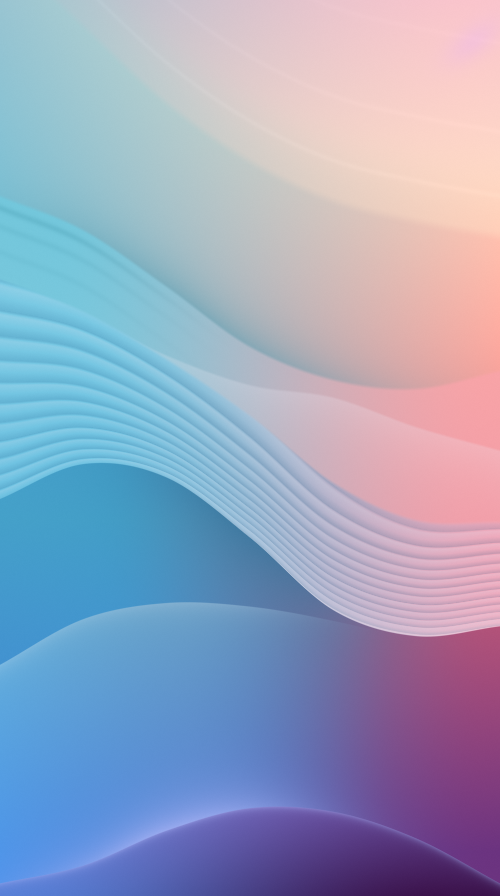
Write a WebGL 2 fragment shader that draws this background.

```glsl
#version 300 es
precision highp float;
// Soft layered waves: a pastel sky, a band of silky folds and blue hills.
// Each layer is a four-corner gradient cut by a smooth height curve, painted
// back to front with shadows, glows and thin rims measured from that curve.
uniform vec2 u_resolution;
out vec4 outColor;

const vec3 TEAL_SHADE = vec3(0.30, 0.60, 0.69);
const vec3 DEEP_SHADE = vec3(0.16, 0.44, 0.60);
const vec3 PEARL = vec3(0.93, 0.93, 0.97);
const vec3 LAVENDER = vec3(0.66, 0.70, 0.96);

// Sine-free hash
float hash(vec2 p) {
  vec3 q = fract(vec3(p.xyx) * 0.1031);
  q += dot(q, q.yzx + 33.33);
  return fract((q.x + q.y) * q.z);
}

// Cubic spline through seven evenly spaced heights
float wave(float x, float h[7]) {
  float s = clamp(x, 0.0, 0.9999) * 6.0;
  int i = int(s);
  float t = fract(s), b = h[i], c = h[i + 1];
  float a = i > 0 ? h[i - 1] : 2.0 * b - c;
  float d = i < 5 ? h[i + 2] : 2.0 * c - b;
  return b + 0.5 * t * (c - a + t * (2.0 * a - 5.0 * b + 4.0 * c - d
       + t * (3.0 * (b - c) + d - a)));
}

// Gradient between lower-left, lower-right, upper-left and upper-right colours
vec3 blend4(float x, float y, vec3 ll, vec3 lr, vec3 ul, vec3 ur) {
  return mix(mix(ll, lr, x), mix(ul, ur, x), clamp(y, 0.0, 1.0));
}

float cover(float depth, float soft) { return smoothstep(-soft, soft, depth); }
float falloff(float d, float reach) { return exp(-max(d, 0.0) / reach); }
float bump(float x, float center, float width) {
  float k = (x - center) / width;
  return exp(-k * k);
}

// Faint parallel lines that follow a curve
float wisps(float d, float gap, float width) {
  float sum = 0.0;
  for (int i = 1; i < 5; i++) {
    float n = float(i);
    sum += bump(d, gap * n * (0.7 + 0.3 * n), width) / n;
  }
  return sum;
}

// Shade of rounded folds across a band: crest near 1, crease near 0
float pleats(float t, float x) {
  float phase = 5.2 * t + 5.8 * t * t + 0.35 * sin(5.0 * x + 4.0 * t);
  float f = fract(phase);
  float weight = 0.55 + 0.45 * hash(vec2(floor(phase), 7.0));
  return 0.5 + weight * ((1.0 - f) * smoothstep(0.0, 0.22, f) - 0.42);
}

vec3 sky(vec2 p, float aa) {
  float veil = wave(p.x, float[7](1.059, 0.971, 0.885, 0.820, 0.776, 0.753, 0.736));
  float up = p.y - veil;
  vec3 low = blend4(p.x, (p.y - 0.57) / 0.43, vec3(0.40, 0.75, 0.85),
    vec3(1.0, 0.63, 0.60), vec3(0.60, 0.77, 0.82), vec3(1.0, 0.95, 0.82));
  vec3 high = blend4(smoothstep(-0.25, 1.0, p.x), (p.y - 0.75) / 0.25, vec3(0.78, 0.81, 0.81),
    vec3(1.0, 0.87, 0.77), vec3(0.62, 0.76, 0.81), vec3(0.98, 0.77, 0.80));
  high = mix(high, vec3(0.95, 0.75, 0.87), 0.7 * bump(p.x + p.y, 1.90, 0.07) * bump(p.y - 0.4 * p.x, 0.575, 0.02));
  high += 0.022 * wisps(up, 0.045, 0.003);
  return mix(low, high, cover(up, 0.006 + aa) * (0.45 + 0.55 * smoothstep(0.0, 0.10, up)));
}

void main() {
  vec2 p = gl_FragCoord.xy / u_resolution;
  float aa = 0.8 / u_resolution.y;
  float ease = smoothstep(0.15, 1.1, p.x);
  vec3 col = sky(p, aa);

  // Soft swell with a teal shadow above its edge
  float swell = wave(p.x, float[7](0.781, 0.743, 0.680, 0.613, 0.576, 0.566, 0.586)) - p.y;
  col = mix(col, TEAL_SHADE, 0.50 * falloff(-swell, 0.030) * bump(p.x, 0.43, 0.36));
  vec3 swellCol = blend4(smoothstep(0.1, 1.0, p.x), (p.y - 0.42) / 0.36, vec3(0.50, 0.78, 0.87),
    vec3(0.95, 0.61, 0.65), vec3(0.45, 0.78, 0.86), vec3(1.0, 0.68, 0.66));
  swellCol -= 0.05 * wisps(swell, 0.013, 0.004) * (1.0 - smoothstep(0.1, 0.5, p.x));
  float sheet = wave(p.x, float[7](0.674, 0.648, 0.603, 0.570, 0.556, 0.523, 0.497)) - p.y;
  swellCol = mix(swellCol, PEARL, 0.24 * cover(sheet, 0.002) * falloff(sheet, 0.05));
  col = mix(col, swellCol, cover(swell, 0.002 + aa));

  // Band of silky folds
  float top = wave(p.x, float[7](0.688, 0.652, 0.599, 0.536, 0.461, 0.419, 0.417));
  float base = wave(p.x, float[7](0.443, 0.482, 0.467, 0.400, 0.319, 0.290, 0.301));
  vec3 silk = blend4(ease, (p.y - 0.29) / 0.40, vec3(0.40, 0.74, 0.88),
    vec3(0.94, 0.67, 0.75), vec3(0.48, 0.79, 0.89), vec3(0.97, 0.64, 0.68));
  float shade = pleats((top - p.y) / (top - base), p.x) - 0.5;
  silk = mix(silk, PEARL, 0.50 * max(shade, 0.0));
  silk = mix(silk, silk * vec3(0.58, 0.72, 0.80), 0.95 * max(-shade, 0.0));
  silk = mix(silk, PEARL, 0.30 * falloff(p.y - base, 0.012) * smoothstep(0.1, 0.7, p.x));
  col = mix(col, silk, cover(top - p.y, 0.002 + aa));

  // Deep slope shaded under the folds
  float slope = base - p.y;
  vec3 deep = blend4(smoothstep(0.2, 1.0, p.x), (p.y - 0.05) / 0.37, vec3(0.25, 0.50, 0.85),
    vec3(0.42, 0.20, 0.50), vec3(0.27, 0.63, 0.79), vec3(0.84, 0.38, 0.46));
  deep = mix(deep, DEEP_SHADE, 0.65 * falloff(slope, 0.09) * bump(p.x, 0.50, 0.24));
  col = mix(col, deep, cover(slope, aa));

  // Blue hill that dissolves to the right
  float hill = wave(p.x, float[7](0.258, 0.309, 0.327, 0.323, 0.307, 0.284, 0.251)) - p.y;
  vec3 blue = blend4(p.x, p.y / 0.33, vec3(0.28, 0.56, 0.92),
    vec3(0.35, 0.33, 0.70), vec3(0.40, 0.70, 0.84), vec3(0.42, 0.50, 0.66));
  blue = mix(blue, PEARL, 0.20 * falloff(hill, 0.012));
  col = mix(col, blue, cover(hill, aa) * (1.0 - smoothstep(0.35, 0.80, p.x)));

  // Violet foreground hill, its halo and its rim
  float front = wave(p.x, float[7](0.014, 0.034, 0.073, 0.098, 0.094, 0.064, 0.014)) - p.y;
  col = mix(col, LAVENDER, 0.80 * falloff(-front, 0.028) * bump(p.x, 0.34, 0.26));
  vec3 violet = blend4(smoothstep(0.0, 0.9, p.x), p.y / 0.10, vec3(0.34, 0.50, 0.84),
    vec3(0.23, 0.07, 0.29), vec3(0.46, 0.54, 0.88), vec3(0.40, 0.27, 0.58));
  violet = mix(violet, LAVENDER, 0.45 * falloff(front, 0.004));
  col = mix(col, violet, cover(front, aa));

  // Fine grain hides banding
  col += (hash(gl_FragCoord.xy) - 0.5) / 160.0;
  outColor = vec4(clamp(col, 0.0, 1.0), 1.0);
}
```
